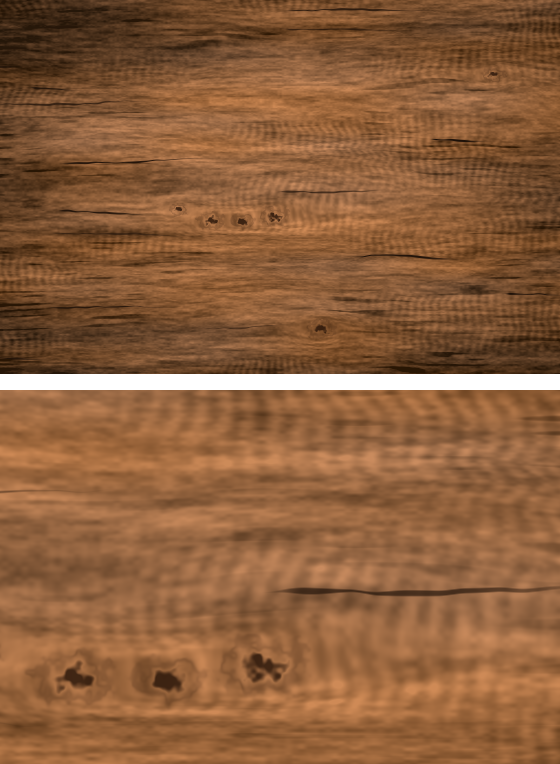
Top, the full canvas; bottom, a detail of the centre.
Give the GLSL for this texture, as a WebGL 2 fragment shader.

```glsl
#version 300 es
precision highp float;
// Aged brown plank with horizontal grain, saw ripples, knots and long cracks.
// Stretched value noise gives the fibres, warped around the knots; loops
// scatter the knots and cracks, and a vignette darkens the borders.

uniform vec2 u_resolution;
out vec4 fragColor;

float hash(vec2 p) {
  vec3 q = fract(p.xyx * 0.1031);
  q += dot(q, q.yzx + 33.33);
  return fract((q.x + q.y) * q.z);
}

float noise(vec2 p) {
  vec2 i = floor(p), f = fract(p);
  f = f * f * (3.0 - 2.0 * f);
  return mix(mix(hash(i), hash(i + vec2(1, 0)), f.x),
             mix(hash(i + vec2(0, 1)), hash(i + vec2(1, 1)), f.x), f.y);
}

// Noise centred on zero, with its own seed
float grain(vec2 p, float seed) {
  return noise(p + seed * 17.3) - 0.5;
}

// Bends the grain coordinate around each knot; returns the knot darkness
float knots(vec2 p, inout vec2 g) {
  float dark = 0.0;
  for (int i = 0; i < 6; i++) {
    float k = float(i);
    vec2 c = vec2(0.48 + 0.085 * k, 0.425 + 0.06 * (hash(vec2(k, 3.0)) - 0.5));
    if (i > 3) c = vec2(0.86 + 0.46 * (k - 4.0), 0.12 + 0.68 * (k - 4.0));
    vec2 d = p - c;
    float size = 0.007 + 0.006 * hash(vec2(k, 8.0));
    vec2 e = d * vec2(1.0, 1.9);
    g.y -= d.y * 0.75 * exp(-dot(e, e) / (size * size * 30.0));
    float r = length(d * vec2(0.75, 1.15)) / size;
    r += 1.3 * grain(p * 110.0, k) + 0.6 * grain(p * 220.0, k + 5.0);
    float core = 1.0 - smoothstep(0.35, 1.2, r);
    float ring = exp(-pow((r - 1.9) * 2.2, 2.0));
    dark = max(dark, core * 0.85 + ring * 0.22);
  }
  return dark;
}

// Long thin splits that wander, taper and fade
float cracks(vec2 p, float soft) {
  float dark = 0.0;
  for (int i = 0; i < 15; i++) {
    float k = float(i);
    float len = mix(0.16, 0.55, pow(hash(vec2(k, 21.0)), 1.5));
    float start = hash(vec2(k, 34.0)) * 1.5 - 0.15;
    float along = (p.x - start) / len;
    float y = (k + 0.15 + 0.7 * hash(vec2(k, 55.0))) / 15.0;
    y += (hash(vec2(k, 71.0)) - 0.6) * 0.05 * (p.x - start);
    y += 0.014 * grain(vec2(p.x * 7.0, k * 5.0), 2.0);
    y += 0.004 * grain(vec2(p.x * 38.0, k * 5.0), 4.0);
    float ends = smoothstep(0.0, 0.12, along) * smoothstep(1.0, 0.5, along);
    float width = 0.0024 * ends * (0.25 + noise(vec2(p.x * 22.0, k * 9.0)));
    float dist = abs(p.y - y);
    float line = clamp((width - dist) / soft + 0.5, 0.0, 1.0);
    float strength = 0.5 + 0.5 * hash(vec2(k, 90.0));
    dark = max(dark, strength * ends * (0.85 * line + 0.16 * exp(-dist * 160.0)));
  }
  return dark;
}

void main() {
  vec2 p = gl_FragCoord.xy / u_resolution.y;
  vec2 uv = gl_FragCoord.xy / u_resolution;
  float soft = max(1.0 / u_resolution.y, 0.0015);

  // Grain coordinate: gentle waves, a broad swirl in the middle, knots
  vec2 g = p;
  g.y += 0.035 * grain(p * vec2(2.2, 4.5), 1.0);
  g.y += 0.008 * grain(p * vec2(9.0, 18.0), 2.0);
  vec2 swirl = (p - vec2(0.84, 0.46)) * vec2(3.6, 9.0);
  g.y -= 0.55 * (p.y - 0.46) * exp(-dot(swirl, swirl));
  float knot = knots(p, g);

  // Border shade and wide light and dark bands
  vec2 v = (uv - vec2(0.54, 0.49)) * 2.0;
  float tone = 0.82 - 0.34 * dot(v, v) + 0.045 * cos((g.y - 0.2) * 14.0);
  tone += 0.30 * grain(g * vec2(1.3, 8.0), 3.0);
  tone += 0.26 * grain(g * vec2(2.2, 28.0), 4.0);

  // Fibres from long streaks down to fine tooth
  tone += 0.24 * grain(g * vec2(5.0, 65.0), 5.0);
  tone += 0.30 * grain(g * vec2(14.0, 125.0), 6.0);
  tone += 0.26 * grain(g * vec2(60.0, 210.0), 7.0);
  tone += 0.12 * grain(g * vec2(170.0, 300.0), 8.0);

  // Crosswise saw ripples, in patches and broken from row to row
  float phase = p.x * 46.0 + 2.6 * grain(p * vec2(4.0, 9.0), 9.0)
              + 0.9 * grain(g * vec2(6.0, 42.0), 10.0);
  float patches = smoothstep(0.38, 0.75, noise(g * vec2(2.6, 11.0) + 61.0));
  tone += 0.085 * patches * sin(6.2832 * phase)
        * (0.4 + noise(g * vec2(9.0, 60.0) + 40.0));

  // Short dark pores and rough, smoky patches
  float pores = smoothstep(0.66, 0.9, noise(g * vec2(11.0, 140.0) + 83.0));
  float rough = smoothstep(0.5, 0.8, noise(g * vec2(3.0, 13.0) + 29.0));
  tone -= pores * (0.13 + 0.22 * rough) + 0.07 * rough;

  // Brown ramp with a slight drift between orange and grey
  tone = clamp(tone, -0.12, 1.12);
  vec3 colour = mix(vec3(0.22, 0.13, 0.05), vec3(0.74, 0.50, 0.32), tone);
  colour += vec3(0.03, -0.008, -0.05) * grain(g * vec2(3.0, 16.0), 11.0);

  // Knots and cracks
  colour = mix(colour, vec3(0.17, 0.09, 0.04), clamp(knot, 0.0, 1.0));
  colour = mix(colour, vec3(0.10, 0.055, 0.025), cracks(p, soft));
  fragColor = vec4(clamp(colour, 0.0, 1.0), 1.0);
}
```
